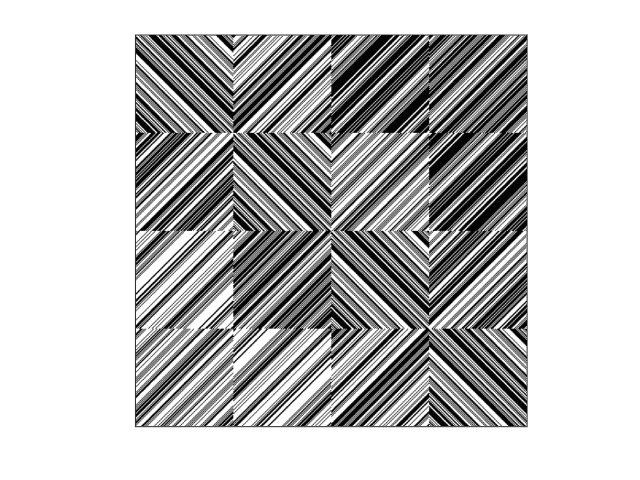
This pattern is drawn by a Shadertoy shader. Its source:

```glsl
// A framed 4x4 array of binary striped tiles, built as a Goethals-Seidel block
// matrix: circulant tiles on the diagonal, back-circulant tiles elsewhere.
// Four hashed sequences, shaped by dark and light bands, fill all the tiles.

const vec2  CENTRE      = vec2(0.0234, 0.019); // square centre, in canvas heights
const float HALF_SIDE   = 0.408;
const float FRAME       = 0.0009;              // half width of the outline
const int   ORDER       = 107;                 // cells along one tile
const int   SAMPLES     = 6;                   // antialiasing grid per axis
const float FOOTPRINT   = 1.25;                // filter width in pixels
const float ALTERNATION = 0.75;                // below 1 favours one-cell stripes
const float BAND_WIDTH  = 0.016;               // in tile units
const float BAND_GAIN   = 0.5;
const vec3  PAPER       = vec3(1.0);
const vec3  INK         = vec3(0.015);

// One entry per sequence: A, B, C, D
const float DENSITY[4] = float[4](0.50, 0.46, 0.57, 0.57);
const vec4 DARK_BANDS[4] = vec4[4](
    vec4(0.39, 0.705, 0.88, 0.20),
    vec4(0.70, 0.80, 0.92, 0.32),
    vec4(0.55, 0.67, 0.86, 0.10),
    vec4(0.63, 0.75, 0.03, 0.20));
const vec4 LIGHT_BANDS[4] = vec4[4](
    vec4(0.01, 0.80, 0.55, 0.30),
    vec4(0.08, 0.18, 0.43, 0.55),
    vec4(0.29, 0.76, 0.42, 0.98),
    vec4(0.40, 0.90, 0.50, 0.12));

float hash(vec2 p) {
    return fract(sin(dot(p, vec2(12.9898, 78.233))) * 43758.5453);
}

// Sum of narrow bumps on a cyclic unit interval
float bands(float u, vec4 centres) {
    vec4 d = u - centres;
    d = (d - floor(d + 0.5)) / BAND_WIDTH;
    return dot(exp(-d * d), vec4(1.0));
}

// One term of a binary sequence: 1 is ink
float term(int seq, int index) {
    float i = float(index);
    float u = (i + 0.5) / float(ORDER);
    float density = DENSITY[seq]
        + BAND_GAIN * (bands(u, DARK_BANDS[seq]) - bands(u, LIGHT_BANDS[seq]));
    float random = hash(vec2(i, float(seq) * 17.0 + 3.0));
    return step(fract(0.5 * i + ALTERNATION * random), density);
}

// Matrix entry at q in the unit square, with rows running downwards
float matrixInk(vec2 q) {
    ivec2 cell = ivec2(clamp(q, 0.0, 0.99999) * float(4 * ORDER));
    ivec2 tile = cell / ORDER;
    ivec2 local = cell - tile * ORDER;
    int col = tile.x, row = tile.y;
    if (row == col) return term(0, (local.x - local.y + ORDER) % ORDER);

    // Inner tiles use the transposed sequence, which reverses the stripes
    int s = local.x + local.y;
    bool inner = row > 0 && col > 0;
    if (inner) s = 2 * ORDER - 2 - s;
    float ink = term(row ^ col, s % ORDER);
    bool negated = row > 0 && (col == 0 || col == row % 3 + 1);
    return negated ? 1.0 - ink : ink;
}

void mainImage(out vec4 fragColor, in vec2 fragCoord) {
    float pixel = 1.0 / iResolution.y;
    vec2 p = (fragCoord - 0.5 * iResolution.xy) * pixel - CENTRE;
    float edge = max(abs(p.x), abs(p.y)) - HALF_SIDE;

    // Average the cells that fall under this pixel
    float ink = 0.0;
    if (edge < pixel) {
        for (int y = 0; y < SAMPLES; y++)
        for (int x = 0; x < SAMPLES; x++) {
            vec2 offset = ((vec2(x, y) + 0.5) / float(SAMPLES) - 0.5) * FOOTPRINT;
            vec2 q = (p + offset * pixel) / (2.0 * HALF_SIDE);
            ink += matrixInk(vec2(q.x + 0.5, 0.5 - q.y));
        }
        ink /= float(SAMPLES * SAMPLES);
    }
    ink *= clamp(0.5 - edge / pixel, 0.0, 1.0);

    // Thin outline
    float line = clamp(0.5 + (FRAME - abs(edge)) / pixel, 0.0, 1.0);
    fragColor = vec4(mix(PAPER, INK, max(ink, line)), 1.0);
}
```
